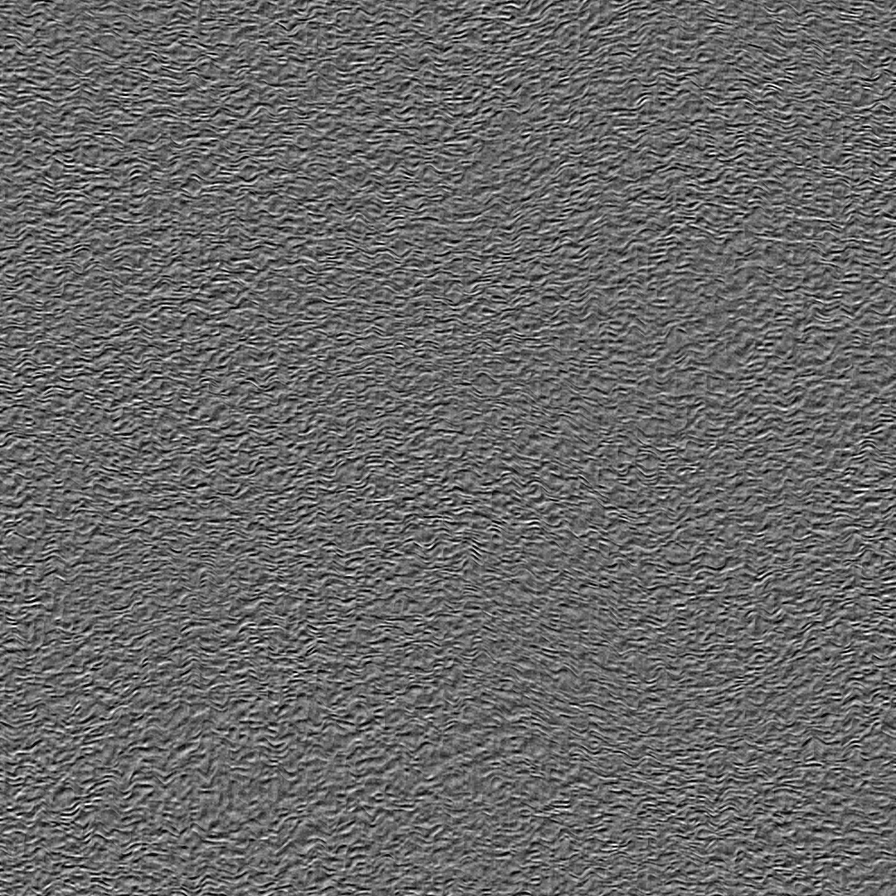
A Shadertoy shader for this texture:

```glsl
// Grey embossed surface of fine, mostly horizontal wrinkles lit from above.

float hash(vec2 p) {
    return fract(sin(dot(p, vec2(127.1, 311.7))) * 43758.5453);
}

float valueNoise(vec2 p) {
    vec2 cell = floor(p);
    vec2 f = fract(p);
    f = f * f * (3.0 - 2.0 * f);
    float low = mix(hash(cell), hash(cell + vec2(1.0, 0.0)), f.x);
    float high = mix(hash(cell + vec2(0.0, 1.0)), hash(cell + vec2(1.0, 1.0)), f.x);
    return mix(low, high, f.y);
}

// Creased relief: wide folds plus smaller bumps, bent by two scales of warp
float reliefHeight(vec2 uv) {
    uv.y += 0.06 * valueNoise(uv * 4.0 + 7.0);
    uv.y += 0.009 * valueNoise(uv * vec2(65.0, 50.0) + 31.0);
    float folds = 1.0 - abs(2.0 * valueNoise(uv * vec2(92.0, 185.0)) - 1.0);
    float bumps = valueNoise(uv * vec2(185.0, 350.0) + 53.0);
    return 0.5 * folds + 0.5 * bumps;
}

void mainImage(out vec4 fragColor, in vec2 fragCoord) {
    vec2 uv = fragCoord / iResolution.xy;

    // Emboss: height difference along the light direction
    vec2 toLight = vec2(-0.0005, 0.0012);
    float slope = reliefHeight(uv - toLight) - reliefHeight(uv + toLight);

    // Patches of slightly stronger and weaker relief
    float strength = 0.82 * (0.8 + 0.4 * valueNoise(uv * 9.0 + 17.0));

    // Fine surface grain
    float grain = valueNoise(uv * 500.0 + 91.0) - 0.5;

    float grey = 0.41 + strength * slope + 0.18 * grain;
    fragColor = vec4(vec3(clamp(grey, 0.03, 1.0)), 1.0);
}
```
